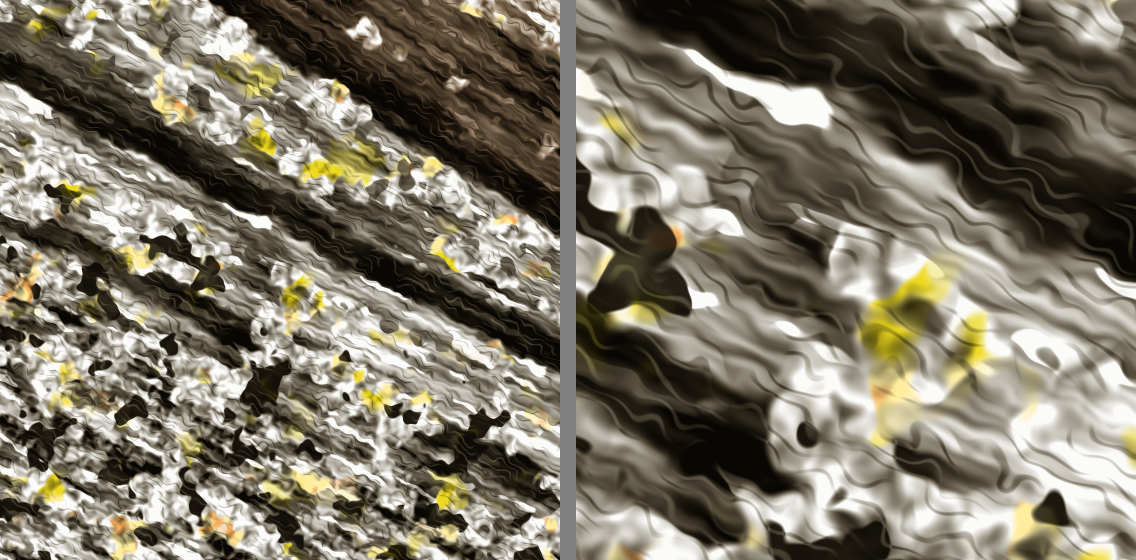
Left, the full canvas; right, a detail of the centre.
Give the GLSL for this texture, as a Shadertoy shader.

```glsl
// Weathered, furrowed wood crusted with pale and yellow lichen.
// Gradient noise stretched along a slightly fanned grain gives the fibres;
// tonal bands, crust, pits and wavy hairlines are layered on top of it.

const float GRAIN_ANGLE = 0.576;    // downward tilt of the fibres, radians
const float FAN = 0.10;             // how far the lower fibres flatten out
const float WOBBLE = 0.0045;        // ragged displacement of all edges
const float FIBRE_CONTRAST = 0.62;
const float RIPPLE_COUNT = 72.0;    // hairlines per canvas height
const float RIPPLE_STRENGTH = 0.24;
const vec3 WARMTH = vec3(1.0, 1.08, 1.28);  // per-channel gamma of the greys
const vec3 BROWN_TINT = vec3(1.04, 0.92, 0.84);
const vec3 YELLOW = vec3(0.93, 0.85, 0.12);
const vec3 CREAM = vec3(1.0, 0.93, 0.62);
const vec3 ORANGE = vec3(0.95, 0.62, 0.30);

float hash(vec2 cell) {
    vec3 q = fract(cell.xyx * 0.1031);
    q += dot(q, q.yzx + 33.33);
    return fract((q.x + q.y) * q.z);
}

float corner(vec2 cell, vec2 offset) {
    float angle = 6.2832 * hash(cell);
    return dot(vec2(cos(angle), sin(angle)), offset);
}

// Gradient noise, roughly -0.7 to 0.7
float noise(vec2 p) {
    vec2 i = floor(p), f = p - i;
    vec2 w = f * f * f * (f * (f * 6.0 - 15.0) + 10.0);
    vec2 e = vec2(1.0, 0.0);
    float low = mix(corner(i, f), corner(i + e.xy, f - e.xy), w.x);
    float high = mix(corner(i + e.yx, f - e.yx), corner(i + e.xx, f - e.xx), w.x);
    return mix(low, high, w.y);
}

// Soft-edged stripe of the given half width
float band(float x, float centre, float halfWidth) {
    return 1.0 - smoothstep(0.55 * halfWidth, halfWidth, abs(x - centre));
}

// Broad light and dark furrows across the grain
float furrowTone(float across, float along) {
    float tone = mix(0.49, 0.60, smoothstep(0.50, 0.62, across));
    tone = mix(tone, 0.31, smoothstep(0.77, 0.81, across));
    tone = mix(tone, 0.62, smoothstep(0.86, 0.91, across));
    tone = mix(tone, 0.23, smoothstep(1.03, 1.06, across));
    tone = mix(tone, 0.58, smoothstep(1.24, 1.34, across));
    tone += 0.30 * noise(vec2(along * 3.0, across * 6.0) + 4.7) * (1.0 - smoothstep(0.9, 1.05, across));
    float cracks = max(band(across, 1.06, 0.045), band(across, 0.785, 0.034));
    cracks = max(cracks, 0.9 * band(across, 0.565, 0.038));
    return mix(tone, 0.06, cracks);
}

vec3 surface(vec2 uv) {
    // Ragged coordinates along and across the fanned grain
    vec2 p = uv + WOBBLE * vec2(noise(uv * 55.0), noise(uv * 48.0 + 31.0)) * 1.6;
    vec2 grain = vec2(cos(GRAIN_ANGLE), -sin(GRAIN_ANGLE));
    float s = dot(p, grain);
    float t = dot(p, vec2(-grain.y, grain.x));
    float u = t - FAN * s * (1.0 - smoothstep(0.85, 1.05, t));
    float edge = u + 0.022 * noise(vec2(s * 6.0, u * 9.0)) + 0.014 * noise(vec2(s * 18.0, u * 45.0));
    float tone = furrowTone(edge, s);
    float crumbly = 1.0 - smoothstep(0.38, 0.60, u);

    // Fibres
    float fibre = 0.8 * noise(vec2(s * 4.0, u * 28.0))
                + 0.8 * noise(vec2(s * 8.0, u * 64.0) + 9.0)
                + 0.7 * noise(vec2(s * 20.0, u * 125.0) + 17.0);
    float chips = noise(vec2(s * 17.0, u * 34.0) + 23.0) + 0.5 * noise(p * 75.0);
    float value = tone + fibre * FIBRE_CONTRAST * mix(0.25, 1.0, smoothstep(0.05, 0.5, tone));
    value += crumbly * 0.55 * (smoothstep(-0.25, 0.25, chips) - 0.5);

    // Bright splinters
    float splinter = noise(vec2(s * 9.0, u * 58.0) + 41.0) + 0.25 * noise(p * 40.0);
    value += smoothstep(0.27, 0.36, splinter) * mix(0.12, 0.55, smoothstep(0.1, 0.5, tone));

    // Lichen crust, gathered on the ridges
    float zone = max(band(u, 0.945, 0.12), band(u, 0.63, 0.10));
    zone = max(zone, max(0.8 * (1.0 - smoothstep(0.50, 0.58, u)), smoothstep(1.24, 1.32, u)));
    float clump = noise(vec2(s * 8.0, u * 10.0) + 53.0) + 0.5 * noise(p * 24.0 + 5.0);
    float crust = smoothstep(0.0, 0.14, clump + 0.5 * zone - 0.47);
    float flakes = noise(p * 34.0 + 61.0) + 0.7 * noise(p * 80.0 + 3.0);
    value = mix(value, 0.86 + 0.75 * flakes, crust * 0.92);

    // Black pits beside the crust
    float pit = noise(vec2(s * 11.0, u * 15.0) + 71.0) + 0.5 * noise(p * 38.0 + 13.0);
    float pitZone = 1.0 - smoothstep(0.66, 0.73, u) + 0.6 * band(u, 0.94, 0.08);
    float pits = smoothstep(0.27, 0.34, pit) * min(pitZone, 1.0);
    value = mix(value, 0.05, pits * 0.93);

    // Wavy hairlines: pale on dark ground, dark on pale ground
    float phase = (u + 0.12 * uv.x) * RIPPLE_COUNT + 1.5 * noise(uv * 36.0 + 83.0);
    float hairline = 1.0 - smoothstep(0.05, 0.17, abs(fract(phase) - 0.5));
    hairline *= smoothstep(-0.25, 0.2, noise(uv * 27.0 + 91.0));
    value += hairline * RIPPLE_STRENGTH * mix(0.7, -1.0, smoothstep(0.2, 0.5, value));

    // Greys with warm shadows, browner in the upper furrow
    vec3 colour = pow(vec3(clamp(value, 0.035, 0.985)), WARMTH);
    colour *= mix(vec3(1.0), BROWN_TINT, smoothstep(1.0, 1.08, u) * (1.0 - smoothstep(0.5, 0.9, value)));

    // Yellow, cream and orange patches
    float patches = noise(p * 12.0 + 97.0) + 0.45 * noise(p * 34.0 + 19.0);
    float stain = smoothstep(0.16, 0.30, patches) * max(crust, 0.55 * zone);
    float hue = noise(p * 9.0 + 29.0) + 0.4 * noise(p * 40.0);
    vec3 pigment = mix(CREAM, YELLOW, smoothstep(-0.05, 0.2, hue));
    pigment = mix(pigment, ORANGE, 0.8 * smoothstep(0.2, 0.35, -hue));
    return mix(colour, pigment * clamp(value + 0.12, 0.05, 1.0), stain);
}

void mainImage(out vec4 fragColor, in vec2 fragCoord) {
    // Four samples per pixel smooth the edges
    vec3 total = vec3(0.0);
    for (int i = 0; i < 4; i++) {
        vec2 offset = vec2(i % 2, i / 2) * 0.5 - 0.25;
        total += surface((fragCoord + offset) / iResolution.y);
    }
    fragColor = vec4(total / 4.0, 1.0);
}
```
